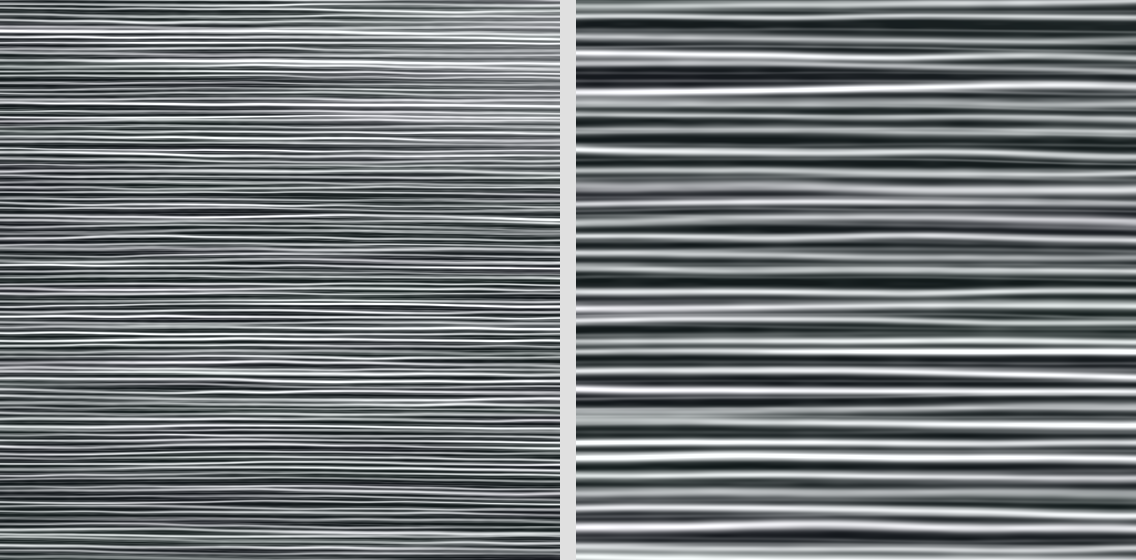
Left: the whole. Right: its middle third, enlarged.
Reproduce this texture procedurally as a Shadertoy shader.

```glsl
// Brushed metal: about a hundred fine, wavering horizontal ridges lit from the upper right.

const float RIDGE_ROWS = 100.0;   // main bright ridges down the canvas
const float STRAND_ROWS = 187.0;  // thin strands lying between them
const float RIDGE_WIDTH = 0.26;   // half width, in rows
const float STRAND_WIDTH = 0.22;
const float RIDGE_GAIN = 1.26;
const float STRAND_LEVEL = 0.32;
const float JITTER = 0.28;        // fixed offset of a row, in rows
const float SWAY = 0.55;          // drift of a row along its length, in rows
const float BEND = 0.007;         // shared bending of all rows, in canvas units
const float TINT = 0.014;         // green to violet shift between rows
const float GRAIN = 0.07;
const vec2 GLOW_CENTRE = vec2(1.0, 0.91);
const vec2 GLOW_SIZE = vec2(0.40, 0.22);
const vec3 SHADOW = vec3(0.075, 0.098, 0.108);
const vec3 HIGHLIGHT = vec3(0.95, 0.96, 0.97);

float hash(vec2 p) {
    vec3 q = fract(p.xyx * 0.1031);
    q += dot(q, q.yzx + 33.33);
    return fract((q.x + q.y) * q.z);
}

float noise(vec2 p) {
    vec2 cell = floor(p);
    vec2 f = fract(p);
    f = f * f * (3.0 - 2.0 * f);
    float low = mix(hash(cell), hash(cell + vec2(1.0, 0.0)), f.x);
    float high = mix(hash(cell + vec2(0.0, 1.0)), hash(cell + vec2(1.0)), f.x);
    return mix(low, high, f.y);
}

// Smooth variation along one row; each row has its own sequence.
float alongRow(float x, float row, float seed) {
    float k = x + 37.0 * hash(vec2(row, seed));
    float cell = floor(k);
    float f = smoothstep(0.0, 1.0, fract(k));
    return mix(hash(vec2(cell, row + seed)), hash(vec2(cell + 1.0, row + seed)), f);
}

// Soft ridges that wander, fade and sometimes touch their neighbours.
float ridges(vec2 p, float rows, float width, float seed, float pixel) {
    float y = p.y * rows;
    float blur = 0.25 * pixel * rows;
    float dark = 1.0;
    for (int i = -1; i <= 1; i++) {
        float row = floor(y) + float(i);
        float centre = row + 0.5 + JITTER * (hash(vec2(row, seed + 3.0)) - 0.5);
        centre += SWAY * (alongRow(p.x * 3.0, row, seed + 11.0) - 0.5);
        centre += 0.22 * (alongRow(p.x * 11.0, row, seed + 23.0) - 0.5);

        float w = width * mix(0.75, 1.2, hash(vec2(row, seed + 31.0)));
        w *= mix(0.8, 1.15, alongRow(p.x * 4.0, row, seed + 47.0));
        float soft = sqrt(w * w + blur * blur);
        float level = mix(0.60, 1.0, hash(vec2(row, seed + 59.0)));
        level *= mix(0.65, 1.15, alongRow(p.x * 3.5, row, seed + 71.0));

        float d = (y - centre) / soft;
        dark *= 1.0 - min(level, 1.0) * exp(-d * d) * w / soft;
    }
    return 1.0 - dark;
}

void mainImage(out vec4 fragColor, in vec2 fragCoord) {
    vec2 uv = fragCoord / iResolution.xy;
    float pixel = 1.0 / iResolution.y;

    // Shared gentle bend and slight fall to the right
    vec2 p = uv;
    p.y += BEND * (noise(uv * vec2(2.0, 7.0)) - 0.5) + 0.004 * uv.x;

    // Main ridges over finer strands
    float ridge = ridges(p, RIDGE_ROWS, RIDGE_WIDTH, 5.0, pixel);
    float strand = ridges(p, STRAND_ROWS, STRAND_WIDTH, 131.0, pixel);
    float shine = mix(STRAND_LEVEL * strand, RIDGE_GAIN, ridge);

    // Faint broad bands and fine streaked grain
    shine *= mix(0.95, 1.05, noise(vec2(uv.x * 2.0, uv.y * 24.0) + 9.0));
    shine += GRAIN * (noise(vec2(uv.x * 55.0, uv.y * 420.0)) - 0.5);

    // Light falls off downward and to the left edge
    float light = mix(0.80, 1.0, smoothstep(0.0, 0.7, uv.y));
    light *= mix(0.90, 1.0, smoothstep(0.0, 0.25, uv.x));
    vec2 g = (uv - GLOW_CENTRE) / GLOW_SIZE;
    float glow = exp(-dot(g, g));

    vec3 color = mix(SHADOW, HIGHLIGHT, clamp(shine * light, 0.0, 1.05));
    float hue = noise(vec2(uv.x * 3.0, uv.y * 60.0) + 40.0) - 0.5;
    color += TINT * hue * vec3(-1.0, 1.0, -0.8);
    color = mix(color, HIGHLIGHT, 0.34 * glow);
    fragColor = vec4(clamp(color, 0.0, 1.0), 1.0);
}
```
